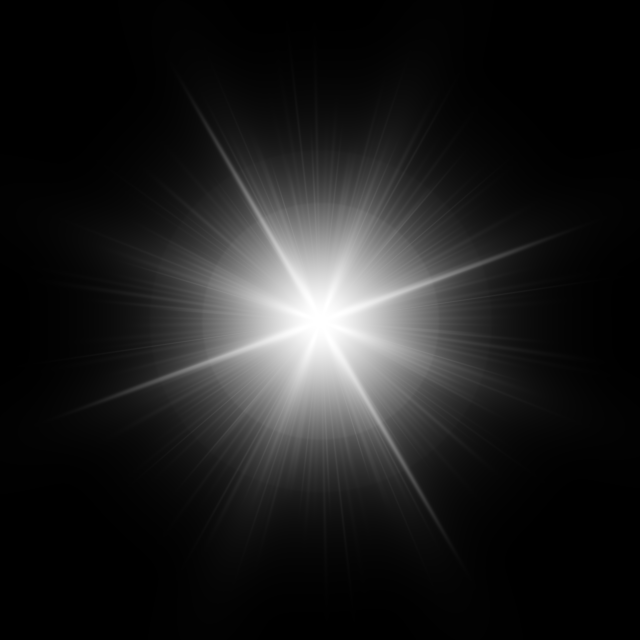
A Shadertoy shader for this background:

```glsl
// A white starburst on black: a Gaussian glow with faint halo rims, two long
// crossing spikes, broad soft beams and many hashed hairline rays.
// Every streak runs through the centre, so it is a line distance with a falloff.

const vec2  CENTER       = vec2(0.501, 0.498);
const float GLOW_LEVEL   = 0.925;
const float GLOW_FALLOFF = 32.5;
const float CORE_RADIUS  = 0.032;
const float HALO_INNER   = 0.185;
const float HALO_OUTER   = 0.267;
const float HALO_SOFT    = 0.0025;

const float SPIKE_LEVEL  = 0.48;
const float SPIKE_REACH  = 0.29;
const vec2  SPIKE_WIDTH  = vec2(0.006, 0.0028);      // near centre, far end
const vec2  SPIKE_ANGLES = vec2(20.0, 120.2);        // degrees

const float BEAM_LEVEL   = 0.095;
const float BEAM_SPREAD  = 0.13;
const float BEAM_FALLOFF = 9.0;
const vec4  BEAM_ANGLES  = vec4(21.0, 69.0, 116.0, 160.0);

const int   RAY_COUNT    = 72;
const float RAY_LEVEL    = 0.075;

float hash(float n) {
    return fract(sin(n * 12.9898 + 4.137) * 43758.5453);
}

float gauss(float x) {
    return exp(-x * x);
}

float screen(float a, float b) {
    return 1.0 - (1.0 - clamp(a, 0.0, 1.0)) * (1.0 - clamp(b, 0.0, 1.0));
}

// Distance from p to the line through the centre at an angle in degrees
float lineDistance(vec2 p, float degrees) {
    float a = radians(degrees);
    return abs(p.x * sin(a) - p.y * cos(a));
}

// Disc glow with two faint stepped rims
float glow(float r) {
    float light = GLOW_LEVEL * exp(-GLOW_FALLOFF * r * r);
    light += 0.022 * (1.0 - smoothstep(-HALO_SOFT, HALO_SOFT, r - HALO_INNER));
    light += 0.010 * (1.0 - smoothstep(-HALO_SOFT, HALO_SOFT, r - HALO_OUTER));
    return light + 0.022 * (1.0 - smoothstep(0.26, 0.48, r));
}

// Wide wedges of light
float beams(vec2 p, float r) {
    float sum = 0.0;
    for (int i = 0; i < 4; i++) {
        sum += gauss(lineDistance(p, BEAM_ANGLES[i]) / (r * BEAM_SPREAD));
    }
    return BEAM_LEVEL * sum * exp(-BEAM_FALLOFF * r * r);
}

// Hairline rays, evenly spread with jitter, each with its own reach and width
float rays(vec2 p, float r) {
    float sum = 0.0;
    for (int i = 0; i < RAY_COUNT; i++) {
        float id = float(i);
        float angle = (id + hash(id)) * 180.0 / float(RAY_COUNT);
        float reach = mix(0.26, 0.52, hash(id + 101.0));
        float width = mix(0.0012, 0.0035, hash(id + 202.0)) * (0.5 + 2.0 * r);
        float level = mix(0.25, 1.0, hash(id + 303.0));
        float fade = smoothstep(0.02, 0.2, r) * (1.0 - smoothstep(0.18, reach, r));
        sum += level * fade * gauss(lineDistance(p, angle) / width);
    }
    return RAY_LEVEL * sum;
}

// Two bright tapering spikes
float spikes(vec2 p, float r) {
    float width = mix(SPIKE_WIDTH.x, SPIKE_WIDTH.y, min(r / 0.45, 1.0));
    float sum = 0.0;
    for (int i = 0; i < 2; i++) {
        sum += gauss(lineDistance(p, SPIKE_ANGLES[i]) / width);
    }
    return SPIKE_LEVEL * sum * gauss(r / SPIKE_REACH) * (1.0 - smoothstep(0.3, 0.5, r));
}

void mainImage(out vec4 fragColor, in vec2 fragCoord) {
    vec2 p = (fragCoord - CENTER * iResolution.xy) / min(iResolution.x, iResolution.y);
    float r = max(length(p), 1e-4);

    float light = glow(r) + beams(p, r) * (1.0 - 0.5 * gauss(r / 0.1));
    light = screen(light, rays(p, r));
    light = screen(light, spikes(p, r));
    light = screen(light, gauss(r / CORE_RADIUS));

    fragColor = vec4(vec3(light), 1.0);
}
```
